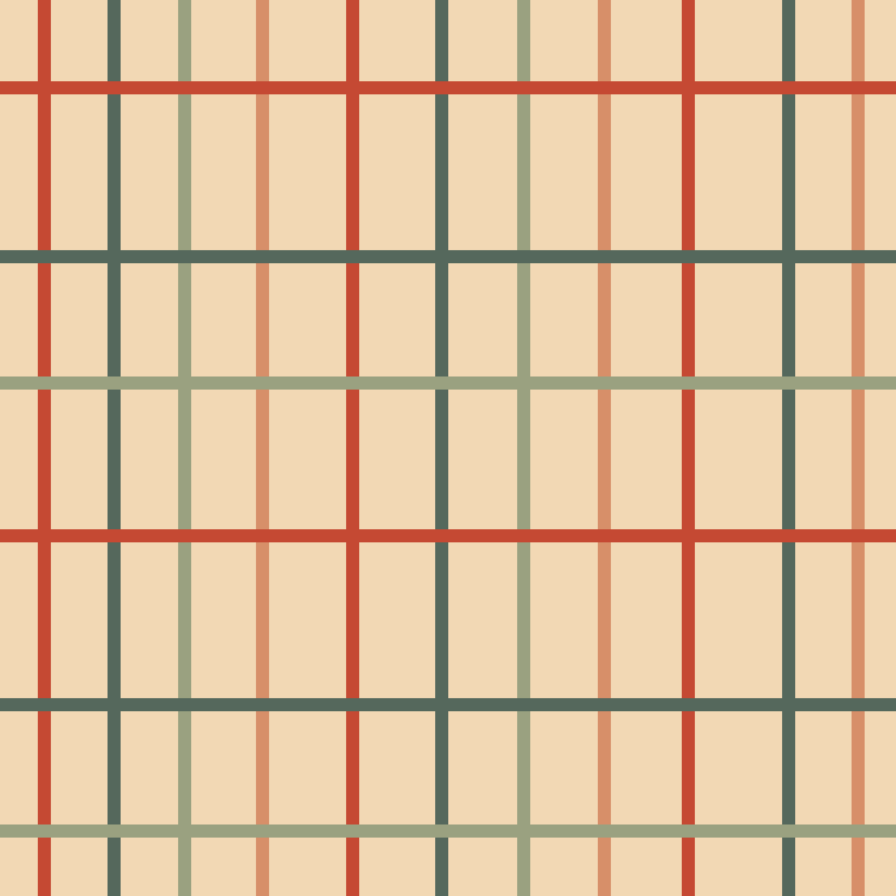
Write a three.js fragment shader that draws this pattern.

```glsl
// Open windowpane check: thin coloured stripes on a cream ground.
// Unevenly spaced vertical warps come in three groups; evenly repeating
// horizontal wefts, two repeats high, lie opaque on top of them.
varying vec2 vUv;

const vec3 CREAM = vec3(0.948, 0.846, 0.706);
const vec3 RED   = vec3(0.772, 0.288, 0.200);
const vec3 PINE  = vec3(0.332, 0.408, 0.360);
const vec3 SAGE  = vec3(0.605, 0.632, 0.502);
const vec3 CORAL = vec3(0.842, 0.560, 0.412);

const float STRIPE_WIDTH = 0.0146;
const float EDGE_SOFTNESS = 0.0018;

// Warp centres across, one component per group
const float ABSENT = 9.0; // the last group has no sage stripe
const vec3 RED_WARPS   = vec3(0.0495, 0.3936, 0.7682);
const vec3 PINE_WARPS  = vec3(0.1273, 0.4930, 0.8802);
const vec3 SAGE_WARPS  = vec3(0.2061, 0.5845, ABSENT);
const vec3 CORAL_WARPS = vec3(0.2930, 0.6745, 0.9577);

// Weft centres up, within one repeat
const float WEFT_REPEAT = 0.5;
const float RED_WEFT  = 0.4020;
const float PINE_WEFT = 0.2135;
const float SAGE_WEFT = 0.0725;

// Coverage of a stripe at a given distance from its centre line
float stripe(float dist) {
  float halfWidth = 0.5 * STRIPE_WIDTH;
  float halfEdge = 0.5 * EDGE_SOFTNESS;
  return 1.0 - smoothstep(halfWidth - halfEdge, halfWidth + halfEdge, dist);
}

// Nearest of the three group positions
float warp(vec3 centres) {
  vec3 dist = abs(centres - vUv.x);
  return stripe(min(dist.x, min(dist.y, dist.z)));
}

// Nearest periodic copy of one position
float weft(float centre) {
  float phase = fract((vUv.y - centre) / WEFT_REPEAT + 0.5) - 0.5;
  return stripe(abs(phase) * WEFT_REPEAT);
}

void main() {
  vec3 color = CREAM;

  // Vertical stripes
  color = mix(color, RED, warp(RED_WARPS));
  color = mix(color, PINE, warp(PINE_WARPS));
  color = mix(color, SAGE, warp(SAGE_WARPS));
  color = mix(color, CORAL, warp(CORAL_WARPS));

  // Horizontal stripes on top
  color = mix(color, RED, weft(RED_WEFT));
  color = mix(color, PINE, weft(PINE_WEFT));
  color = mix(color, SAGE, weft(SAGE_WEFT));

  gl_FragColor = vec4(color, 1.0);
}
```
